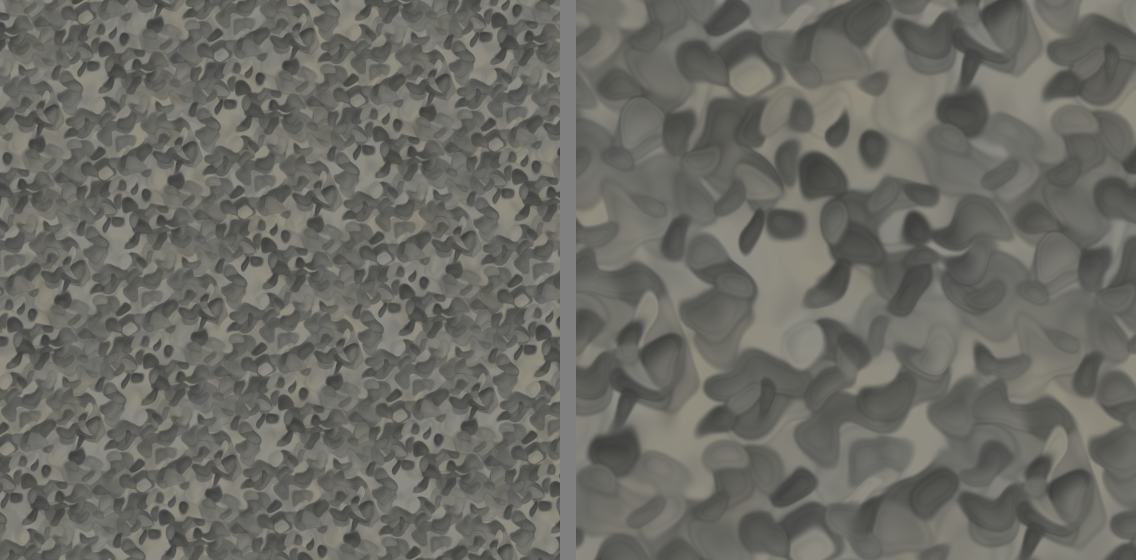
Left, the full canvas; right, a detail of the centre.
A Shadertoy shader for this pattern:

```glsl
// Mottled grey-olive stone: soft, merging grains that repeat on a slanted lattice.
// Five layers of elliptic metaballs, from broad pale patches to small grains, are
// painted over a clouded ground, each with a dark rim, inner ring and relief.

#define STEP_A vec2(0.245, -0.074)   // lattice steps in canvas units
#define STEP_B vec2(0.036, -0.280)
#define REACH 0.23                   // grain reach times cells per lattice step
#define LEVEL 0.30                   // field value at a grain outline
#define SOFTNESS 0.021               // outline blur
#define RIM 0.12                     // rim darkening
#define RELIEF 0.34                  // side lighting of grains
#define GRAIN_ANGLE 0.65             // mean direction, radians
#define WOBBLE 0.0030                // outline irregularity
#define DARK vec3(0.250, 0.252, 0.243)
#define MIDDLE vec3(0.410, 0.410, 0.390)
#define LIGHT vec3(0.560, 0.550, 0.508)

const float TAU = 6.2831853;

vec4 hash4(vec2 cell, float seed) {
    vec4 h = fract(vec4(cell.xyx, seed) * vec4(0.1031, 0.1030, 0.0973, 0.1099));
    h += dot(h, h.wzxy + 33.33);
    return fract((h.xxyz + h.yzzw) * h.zywx);
}

float valueNoise(vec2 p) {
    vec2 i = floor(p), f = fract(p);
    f = f * f * (3.0 - 2.0 * f);
    float low = mix(hash4(i, 3.0).x, hash4(i + vec2(1, 0), 3.0).x, f.x);
    float high = mix(hash4(i + vec2(0, 1), 3.0).x, hash4(i + vec2(1, 1), 3.0).x, f.x);
    return mix(low, high, f.y);
}

// Returns field strength, blended random tone and directional slope.
vec3 grainField(vec2 p, mat2 lattice, float cells, float density, float seed) {
    vec2 home = floor(inverse(lattice) * p * cells);
    float field = 0.0, toneSum = 0.0, weight = 1e-4, slope = 0.0;
    for (int y = -1; y <= 1; y++)
    for (int x = -1; x <= 1; x++) {
        vec2 cell = home + vec2(x, y);
        vec2 wrapped = mod(cell, cells);
        vec4 place = hash4(wrapped, seed);
        vec4 look = hash4(wrapped, seed + 17.0);
        if (place.z > density) continue;

        vec2 offset = p - lattice * (cell + place.xy) / cells;
        float angle = GRAIN_ANGLE + (place.w - 0.5) * 2.4;
        float c = cos(angle), s = sin(angle);
        float radius = REACH / cells * mix(0.72, 1.0, look.x);
        vec2 q = mat2(c, -s, s, c) * offset / radius;
        q.y /= mix(0.5, 0.9, look.y);

        float k = max(1.0 - dot(q, q), 0.0);
        k *= k;
        field += k;
        toneSum += k * k * look.z;
        weight += k * k;
        slope += k * dot(offset, vec2(0.5, -0.86)) / radius;
    }
    return vec3(field, toneSum / weight, slope);
}

// Paints one layer of grains over the given tone.
float paintGrains(float tone, vec3 grain, float cells, float darkest, float palest) {
    float blur = SOFTNESS * cells;
    float cover = smoothstep(LEVEL - blur, LEVEL + blur, grain.x);
    float body = mix(darkest, palest, grain.y) + RELIEF * grain.z;
    float ring = (grain.x - 0.72) / 0.12;
    body -= 0.06 * exp(-ring * ring);
    float rim = (grain.x - LEVEL) / (blur * 0.8);
    return mix(tone, body, cover) - RIM * exp(-rim * rim);
}

void mainImage(out vec4 fragColor, in vec2 fragCoord) {
    vec2 p = fragCoord / iResolution.y;
    mat2 lattice = mat2(STEP_A, STEP_B);

    // Gentle drift of the lattice, then a repeating wobble of the outlines
    p += 0.006 * sin(p.yx * vec2(9.0, 7.0) + vec2(0.4, 2.0));
    vec2 uv = inverse(lattice) * p;
    vec2 warped = p + WOBBLE * vec2(
        sin(TAU * (5.0 * uv.y + 2.0 * uv.x)) + 0.5 * sin(TAU * (7.0 * uv.x - 4.0 * uv.y)),
        sin(TAU * (5.0 * uv.x - 2.0 * uv.y)) + 0.5 * sin(TAU * (8.0 * uv.y + 3.0 * uv.x)));

    // Clouded ground, then grains from broad to fine
    float tone = 0.78 + 0.30 * valueNoise(warped * 50.0);
    tone = paintGrains(tone, grainField(warped, lattice, 5.0, 0.60, 5.0), 5.0, 0.52, 0.95);
    tone = paintGrains(tone, grainField(warped, lattice, 7.0, 0.55, 11.0), 7.0, 0.28, 0.75);
    tone = paintGrains(tone, grainField(warped, lattice, 9.0, 0.46, 23.0), 9.0, 0.18, 0.55);
    tone = paintGrains(tone, grainField(warped, lattice, 10.0, 0.26, 57.0), 10.0, 0.55, 1.05);
    tone = paintGrains(tone, grainField(warped, lattice, 12.0, 0.40, 41.0), 12.0, 0.10, 0.55);

    // Soft smears and a faint broad light change
    tone += 0.16 * (valueNoise(warped * vec2(100.0, 70.0)) - 0.5);
    tone += 0.05 * cos(TAU * (uv.y + 0.2));
    tone = clamp(tone, 0.0, 1.0);

    vec3 colour = mix(DARK, MIDDLE, min(tone * 2.0, 1.0));
    colour = mix(colour, LIGHT, max(tone * 2.0 - 1.0, 0.0));
    float warmth = valueNoise(p * 28.0 + 9.0) - 0.5;
    colour += 0.022 * warmth * tone * vec3(1.0, 0.2, -1.2);
    fragColor = vec4(colour, 1.0);
}
```
